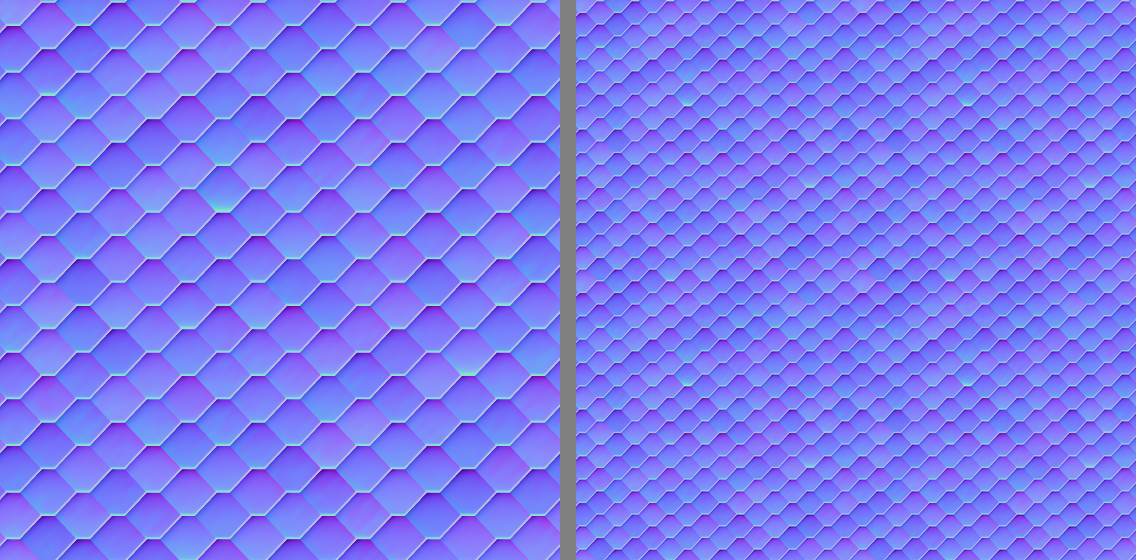
Left: one tile. Right: repeated 2 by 2.
Give the GLSL for this texture map, as a WebGL 2 fragment shader.

```glsl
#version 300 es
precision highp float;

uniform vec2 u_resolution;
out vec4 fragColor;

// Layout: lengths inside a scale are in units of one column width
const vec2 REPEATS = vec2(8.0, 12.0);
const vec2 ORIGIN = vec2(0.19, 0.94);
const float HALF_HEIGHT = 0.3333;
const float HALF_WIDTH = 0.408;
const float HALF_FLAT = 0.092;
const float LIP_WIDTH = 0.046;
const float RIM_WIDTH = 0.036;
const float CREASE_WIDTH = 0.016;

// Surface slopes (x, y of the normal)
const vec2 LIP_SLOPE = vec2(0.08, 0.78);
const vec2 RIM_SLOPE = vec2(0.50, 0.56);
const vec2 CREASE_SLOPE = vec2(0.36, -0.20);
const vec2 TOP_SLOPE = vec2(0.0, -0.50);
const vec2 UPPER_LEFT_SLOPE = vec2(-0.40, -0.32);
const vec2 UPPER_RIGHT_SLOPE = vec2(0.06, -0.08);
const vec2 LOWER_LEFT_SLOPE = vec2(-0.20, 0.14);
const vec2 BOTTOM_SLOPE = vec2(0.02, 0.42);
const float TILT = 0.21;
const float GRAIN = 0.25;
const vec2 GRAIN_CELLS = vec2(14.0, 36.0);
const float DEPTH = 0.97;
const int SAMPLES = 3;

float hash(vec2 p) {
    vec3 q = fract(vec3(p.xyx) * 0.1031);
    q += dot(q, q.yzx + 33.33);
    return fract((q.x + q.y) * q.z);
}

// Value noise that wraps after a whole number of cells
float wrapNoise(vec2 p, vec2 period, float seed) {
    vec2 i = floor(p);
    vec2 f = fract(p);
    f = f * f * (3.0 - 2.0 * f);
    vec2 a = mod(i, period) + seed;
    vec2 b = mod(i + 1.0, period) + seed;
    return mix(mix(hash(a), hash(vec2(b.x, a.y)), f.x),
               mix(hash(vec2(a.x, b.y)), hash(b), f.x), f.y);
}

// Diagonal brushed grain
vec2 grain(vec2 uv) {
    vec2 streak = vec2(uv.x + uv.y, uv.y - uv.x);
    vec2 fine = 2.0 * GRAIN_CELLS;
    float broad = wrapNoise(streak * GRAIN_CELLS, GRAIN_CELLS, 11.0) - 0.5;
    float thin = wrapNoise(streak * fine, fine, 57.0) - 0.5;
    float patches = wrapNoise(uv * 12.0, vec2(12.0), 83.0);
    return vec2(-0.5, 0.7) * GRAIN * (0.3 * broad + thin * patches);
}

vec2 edgeNormal() {
    return normalize(vec2(HALF_HEIGHT, HALF_WIDTH - HALF_FLAT));
}

float hexMetric(vec2 p) {
    vec2 n = edgeNormal();
    return max(abs(p.y) / HALF_HEIGHT, dot(abs(p), n) / (n.x * HALF_WIDTH));
}

float falloff(float d, float width) {
    return exp(-max(d, 0.0) / width);
}

vec3 scaleNormal(vec2 uv) {
    // Nearest scale of two staggered lattices
    vec2 grid = uv * REPEATS - ORIGIN;
    vec2 aspect = vec2(1.0, REPEATS.x / REPEATS.y);
    vec2 idA = floor(grid + 0.5);
    vec2 idB = floor(grid) + 0.5;
    vec2 pA = (grid - idA) * aspect;
    vec2 pB = (grid - idB) * aspect;
    bool first = hexMetric(pA) < hexMetric(pB);
    vec2 p = first ? pA : pB;
    vec2 id = mod(first ? idA : idB, REPEATS) * 2.0;

    // Variation of each scale
    float lift = hash(id + 3.0);
    float raised = smoothstep(0.94, 1.0, hash(id + 29.0));
    float crease = mix(0.1, 1.2, hash(id + 47.0));
    float shade = mix(0.6, 1.25, hash(id + 71.0));
    vec2 tilt = TILT * (vec2(hash(id + 101.0), hash(id + 139.0)) - 0.5);

    // Distances to the six edges
    vec2 n = edgeNormal();
    float reach = n.x * HALF_WIDTH;
    float top = HALF_HEIGHT - p.y;
    float bottom = HALF_HEIGHT + p.y;
    float upperRight = reach - dot(p, n);
    float lowerLeft = reach + dot(p, n);
    float upperLeft = reach - dot(p, vec2(-n.x, n.y));
    float lowerRight = reach - dot(p, vec2(n.x, -n.y));

    // Curved face and soft slopes near the edges
    float rise = smoothstep(-0.24, 0.36, p.y);
    vec2 slope = vec2(-0.02 + 0.08 * p.x, mix(0.09, -0.22, rise)) + tilt;
    slope += TOP_SLOPE * shade * falloff(top, 0.07);
    slope += UPPER_LEFT_SLOPE * falloff(upperLeft, 0.045);
    slope += UPPER_RIGHT_SLOPE * crease * falloff(upperRight, 0.06);
    slope += LOWER_LEFT_SLOPE * mix(0.4, 1.2, lift) * falloff(lowerLeft, 0.055);
    slope += BOTTOM_SLOPE * (0.2 + lift + raised) * falloff(bottom, 0.05 + 0.04 * raised);
    float corner = mix(0.5, 1.4, smoothstep(0.1, HALF_WIDTH, p.x));
    slope += CREASE_SLOPE * crease * corner * falloff(upperRight, CREASE_WIDTH);
    slope += grain(uv);

    // Bevelled lip and rim
    float rim = 1.0 - smoothstep(0.35, 1.0, lowerRight / RIM_WIDTH);
    float lip = 1.0 - smoothstep(0.35, 1.0, bottom / (LIP_WIDTH * (1.0 + 0.5 * raised)));
    slope = mix(slope, RIM_SLOPE, rim);
    slope = mix(slope, LIP_SLOPE, lip);
    return vec3(slope, sqrt(max(1.0 - dot(slope, slope), 0.1)));
}

void main() {
    vec3 sum = vec3(0.0);
    for (int i = 0; i < SAMPLES * SAMPLES; i++) {
        vec2 offset = (vec2(i % SAMPLES, i / SAMPLES) + 0.5) / float(SAMPLES) - 0.5;
        sum += scaleNormal((gl_FragCoord.xy + offset) / u_resolution);
    }
    vec3 normal = normalize(sum) * vec3(1.0, 1.0, DEPTH);
    fragColor = vec4(0.5 + 0.5 * normal, 1.0);
}
```
